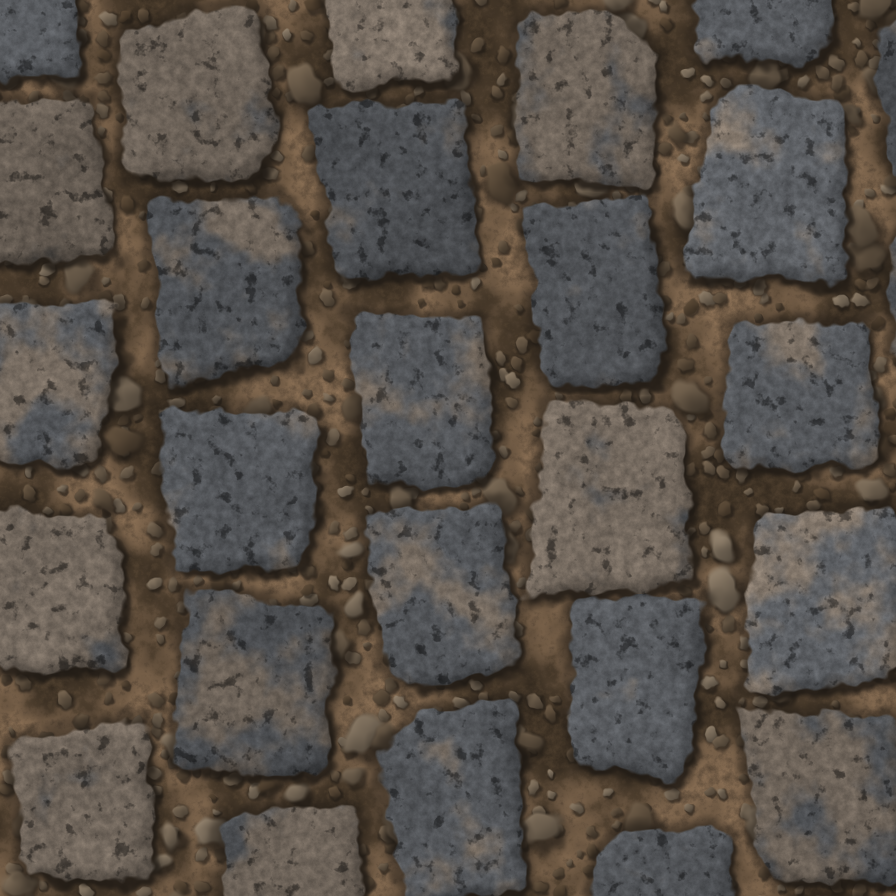
Give the GLSL for this texture, as a WebGL 1 fragment shader.

```glsl
precision highp float;
// Worn cobblestones set in sandy, pebbly soil, seen from above.
// Each stone is a jittered polygon on a leaning, staggered grid; gradient
// noise roughens it, and offset distances give shadows and bevels.
uniform vec2 u_resolution;
const vec2 PITCH = vec2(0.21, 0.225);     // column and row spacing
const float LEAN = 0.10;                  // sideways drift of the columns
const vec2 TO_LIGHT = vec2(-0.6, 0.8);
const vec3 SLATE = vec3(0.335, 0.345, 0.36);
const vec3 TAUPE = vec3(0.435, 0.395, 0.355);
const vec3 SAND = vec3(0.465, 0.375, 0.285);
const vec3 SOIL = vec3(0.255, 0.205, 0.15);
const vec3 GRAVEL = vec3(0.50, 0.445, 0.375);
const vec3 CREVICE = vec3(0.115, 0.095, 0.075);

float hash(vec2 p, float seed) {
  vec3 q = fract(vec3(p.xyx + seed * 7.31) * vec3(0.1031, 0.1030, 0.0973));
  q += dot(q, q.yzx + 33.33);
  return fract((q.x + q.y) * q.z);
}
vec2 direction(float angle) { return vec2(cos(angle), sin(angle)); }
float cornerSlope(vec2 cell, vec2 offset) {
  return dot(direction(6.2832 * hash(cell, 1.7)), offset);
}
float gradientNoise(vec2 p) {
  vec2 i = floor(p), f = p - i, e = vec2(1.0, 0.0);
  vec2 u = f * f * f * (f * (f * 6.0 - 15.0) + 10.0);
  float lower = mix(cornerSlope(i, f), cornerSlope(i + e, f - e), u.x);
  float upper = mix(cornerSlope(i + e.yx, f - e.yx), cornerSlope(i + e.xx, f - e.xx), u.x);
  return mix(lower, upper, u.y);
}
float fbm(vec2 p) {
  float sum = 0.0, gain = 1.0;
  for (int i = 0; i < 4; i++) {
    sum += gain * gradientNoise(p);
    p = mat2(1.6, 1.2, -1.2, 1.6) * p + 5.3;
    gain *= 0.55;
  }
  return sum;
}
float smoothMax(float a, float b, float k) {
  float h = max(k - abs(a - b), 0.0) / k;
  return max(a, b) + h * h * k * 0.25;
}
// Four tilted sides and one chopped corner
float stoneDistance(vec2 q, vec2 id) {
  vec2 extent = vec2(mix(0.069, 0.086, hash(id, 2.0)), mix(0.074, 0.105, hash(id, 3.0)));
  float turn = 0.22 * (hash(id, 4.0) - 0.5), d = -1.0;
  for (int k = 0; k < 4; k++) {
    float side = float(k);
    float angle = side * 1.5708 + turn + 0.24 * (hash(id, 5.0 + side) - 0.5);
    float reach = mod(side, 2.0) < 0.5 ? extent.x : extent.y;
    d = smoothMax(d, dot(q, direction(angle)) - reach, 0.016);
  }
  float chop = 0.785 + 1.5708 * floor(4.0 * hash(id, 10.0));
  float corner = length(extent) * mix(0.76, 1.0, hash(id, 11.0));
  return smoothMax(d, dot(q, direction(chop)) - corner, 0.016);
}
// Distance to the nearest stone, then its grid id
vec3 nearestStone(vec2 p) {
  vec3 nearest = vec3(1.0, 0.0, 0.0);
  for (int i = -1; i <= 1; i++) {
    float column = floor((p.x + LEAN * p.y) / PITCH.x) + float(i);
    float stagger = 0.5 * mod(column, 2.0);
    for (int j = -1; j <= 1; j++) {
      vec2 id = vec2(column, floor(p.y / PITCH.y - stagger) + float(j));
      vec2 centre = (id + vec2(0.5, 0.5 + stagger)) * PITCH;
      centre.x -= LEAN * centre.y;
      centre += 0.024 * (vec2(hash(id, 12.0), hash(id, 13.0)) - 0.5);
      float d = stoneDistance(p - centre, id);
      if (d < nearest.x) nearest = vec3(d, id);
    }
  }
  return nearest;
}
// One size of scattered, lit pebbles with shadows over the ground
vec3 addPebbles(vec3 ground, vec2 p, float density, float seed) {
  vec2 rough = 0.13 * vec2(gradientNoise(p * 3.0), gradientNoise(p * 3.0 + 19.0));
  for (int k = 0; k < 9; k++) {
    vec2 id = floor(p) + vec2(mod(float(k), 3.0), floor(float(k) / 3.0)) - 1.0;
    float present = step(hash(id, seed), density);
    vec2 q = p - id - 0.2 - 0.6 * vec2(hash(id, seed + 1.0), hash(id, seed + 2.0)) + rough;
    vec2 axis = direction(3.1416 * hash(id, seed + 3.0));
    float radius = mix(0.18, 0.42, hash(id, seed + 4.0));
    vec2 oval = vec2(0.85 * dot(q, axis), 1.25 * dot(q, vec2(-axis.y, axis.x)));
    float shadow = 1.0 - smoothstep(radius * 0.8, radius * 1.5, length(q + TO_LIGHT * 0.13));
    float cover = 1.0 - smoothstep(radius - 0.07, radius + 0.07, length(oval));
    vec3 tint = mix(SOIL * 1.35, GRAVEL * 1.1, hash(id, seed + 5.0));
    ground = mix(ground, CREVICE, 0.6 * shadow * present);
    ground = mix(ground, tint * (0.83 + 0.22 * dot(q, TO_LIGHT) / radius), cover * present);
  }
  return ground;
}
vec3 stoneColour(vec2 p, vec2 id, float grain) {
  float patches = fbm(p * 11.0 + id * 3.7);
  float warmth = smoothstep(0.3, 0.7, hash(id, 20.0) + 0.65 * patches);
  float pits = smoothstep(0.22, 0.6, fbm(p * 48.0 + id));
  vec3 colour = mix(SLATE, TAUPE, warmth) * mix(0.88, 1.12, hash(id, 21.0));
  return colour * (1.0 + 0.22 * grain + 0.14 * patches) * (1.0 - 0.42 * pits);
}
void main() {
  vec2 p = gl_FragCoord.xy / min(u_resolution.x, u_resolution.y);
  float grain = fbm(p * 95.0);
  float chips = 0.011 * gradientNoise(p * 26.0) + 0.006 * gradientNoise(p * 75.0);
  vec3 stone = nearestStone(p);
  float d = stone.x + chips, lightSide = nearestStone(p + TO_LIGHT * 0.01).x + chips;
  // Sandy ground with darker soil, gravel and grime beside the stones
  float damp = smoothstep(-0.3, 0.35, fbm(p * 8.0 + 4.0) + 0.35 * grain);
  vec3 colour = mix(SAND, SOIL, damp) * (1.0 + 0.28 * grain);
  colour = addPebbles(colour, p / 0.021, 0.45, 30.0);
  colour = addPebbles(colour, p / 0.052, 0.36, 40.0);
  float grime = 0.48 * (1.0 - smoothstep(0.0, 0.017, d));
  float shade = 0.82 * (1.0 - smoothstep(-0.004, 0.007, lightSide));
  colour = mix(colour, CREVICE, max(grime, shade));
  // Stone faces with a lit upper-left and shaded lower-right rim
  float slope = clamp((lightSide - d) / 0.01, -1.0, 1.0);
  float bevel = 1.0 + smoothstep(-0.018, 0.0, d) * (0.2 * slope - 0.1);
  vec3 face = stoneColour(p, stone.yz, grain) * bevel;
  gl_FragColor = vec4(mix(colour, face, 1.0 - smoothstep(-0.002, 0.002, d)), 1.0);
}
```
